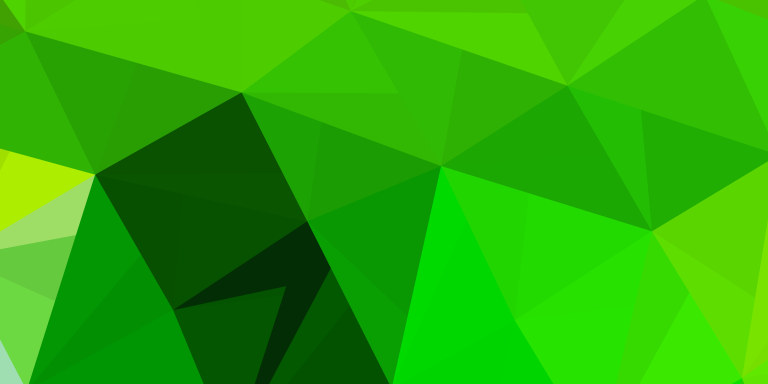
Give the GLSL for this background, as a WebGL 2 fragment shader.

```glsl
#version 300 es
precision highp float;

uniform vec2 u_resolution;
out vec4 fragColor;

// Slanted lattice that carries the mesh
const vec2 LATTICE_ORIGIN = vec2(0.80, 0.38);
const mat2 LATTICE = mat2(0.35, 0.20, -0.20, 0.37);
const float JITTER = 0.2;

const vec3 MID_GREEN = vec3(0.14, 0.68, 0.01);
const vec3 BRIGHT_GREEN = vec3(0.24, 0.85, 0.0);
const vec3 DARK_GREEN = vec3(0.02, 0.31, 0.0);
const vec3 DEEP_GREEN = vec3(0.01, 0.18, 0.02);
const vec3 LIME = vec3(0.65, 0.90, 0.0);
const vec3 LEAF = vec3(0.41, 0.82, 0.25);
const vec3 PALE = vec3(0.62, 0.87, 0.40);
const vec3 MINT = vec3(0.62, 0.87, 0.69);

vec2 hash2(vec2 p) {
    vec3 q = fract(p.xyx * vec3(0.1031, 0.1030, 0.0973));
    q += dot(q, q.yzx + 33.33);
    return fract((q.xx + q.yz) * q.zy);
}

float cross2(vec2 a, vec2 b) {
    return a.x * b.y - a.y * b.x;
}

// Positive on the left of the line from a to b
float lineDistance(vec2 p, vec2 a, vec2 b) {
    return cross2(b - a, p - a) / max(length(b - a), 1e-4);
}

float coverage(float dist, float pixel) {
    return clamp(dist / pixel + 0.5, 0.0, 1.0);
}

vec2 meshVertex(vec2 id) {
    return LATTICE_ORIGIN + LATTICE * (id + JITTER * (hash2(id + 17.0) - 0.5));
}

// Long dark island, from the upper left down to the lower edge
bool inIsland(vec2 c) {
    vec2 axis = normalize(vec2(0.20, -0.37));
    vec2 offset = c - vec2(0.62, 0.28);
    vec2 local = vec2(dot(offset, axis), cross2(axis, offset));
    return length(local / vec2(0.46, 0.21)) < 1.0;
}

bool inPaleCorner(vec2 c) {
    return c.x < 0.17 && c.y < 0.42;
}

// Flat facet colour, chosen by the region its centre falls in
vec3 facetColor(vec2 c, vec2 rnd) {
    float shade = rnd.x - 0.5;
    if (inIsland(c)) return DARK_GREEN + vec3(0.06 * (c.y - 0.25), 0.05 * shade, 0.0);

    // Lime and pale accents on the left
    if (length(c - vec2(-0.02, 0.55)) < 0.12) return LIME;
    if (inPaleCorner(c)) return c.y < 0.14 ? MINT : LEAF;

    // Bright lower right, turning yellow towards the side
    if (c.x > 1.09 && c.y < 0.41 + 0.22 * (c.x - 1.2)) {
        float warmth = 0.48 * (c.x - 1.2) + 0.4 * (c.y - 0.2) + 0.08 * shade;
        return vec3(clamp(warmth, 0.0, 0.5), BRIGHT_GREEN.g + 0.02 + 0.06 * shade, 0.0);
    }

    // Mid greens grow warmer towards the top
    if (c.y > 0.85 && rnd.y > 0.5) return BRIGHT_GREEN + vec3(0.06, -0.05, 0.0);
    vec3 color = MID_GREEN;
    color.r = clamp(0.3 * (c.y - 0.15) + 0.05 * shade, 0.0, 0.3);
    color.g += 0.12 * (c.y - 0.55) + 0.04 * (c.x - 1.0) + 0.12 * shade;
    return color;
}

// Adds one facet, creased from corner a to the opposite side
vec4 facet(vec2 p, vec2 a, vec2 b, vec2 c, vec2 seed, float pixel) {
    float inside = min(lineDistance(p, a, b), min(lineDistance(p, b, c), lineDistance(p, c, a)));
    vec2 rnd = hash2(seed);
    vec2 centre = (a + b + c) / 3.0;
    vec3 color = facetColor(centre, rnd);

    vec2 foot = mix(b, c, 0.3 + 0.4 * rnd.y);
    float side = coverage(lineDistance(p, a, foot), pixel) - 0.5;
    float crease = 0.18 * (hash2(seed + 5.3).x - 0.5);
    color *= 1.0 + crease * side;

    // Contrasting slivers in the island and the pale corner
    float sliver = coverage(lineDistance(p, a, mix(b, c, 0.72)), pixel);
    if (inIsland(centre) && abs(centre.y - 0.16) < 0.09) color = mix(color, DEEP_GREEN, sliver);
    if (inPaleCorner(centre) && centre.y > 0.14) color = mix(color, PALE, sliver);
    return vec4(color, 1.0) * coverage(inside, pixel);
}

// Splits a quad: steep diagonals below, mostly shallow ones above
vec4 quadFacets(vec2 p, vec2 id, float pixel) {
    vec2 a = meshVertex(id);
    vec2 b = meshVertex(id + vec2(1.0, 0.0));
    vec2 c = meshVertex(id + vec2(1.0, 1.0));
    vec2 d = meshVertex(id + vec2(0.0, 1.0));
    vec2 centre = 0.25 * (a + b + c + d);
    bool steep = centre.y < 0.4 || (centre.x > 0.9 && hash2(id + 29.0).x > 0.75);
    return facet(p, a, b, steep ? c : d, id + 41.0, pixel)
         + facet(p, d, steep ? a : b, c, id + 73.5, pixel);
}

void main() {
    vec2 p = gl_FragCoord.xy / u_resolution.y;
    float pixel = 1.0 / u_resolution.y;
    vec2 cell = floor(inverse(LATTICE) * (p - LATTICE_ORIGIN));

    vec4 sum = vec4(0.0);
    for (int y = -1; y <= 1; y++) {
        for (int x = -1; x <= 1; x++) {
            sum += quadFacets(p, cell + vec2(x, y), pixel);
        }
    }
    fragColor = vec4(clamp(sum.rgb / max(sum.a, 1e-3), 0.0, 1.0), 1.0);
}
```
